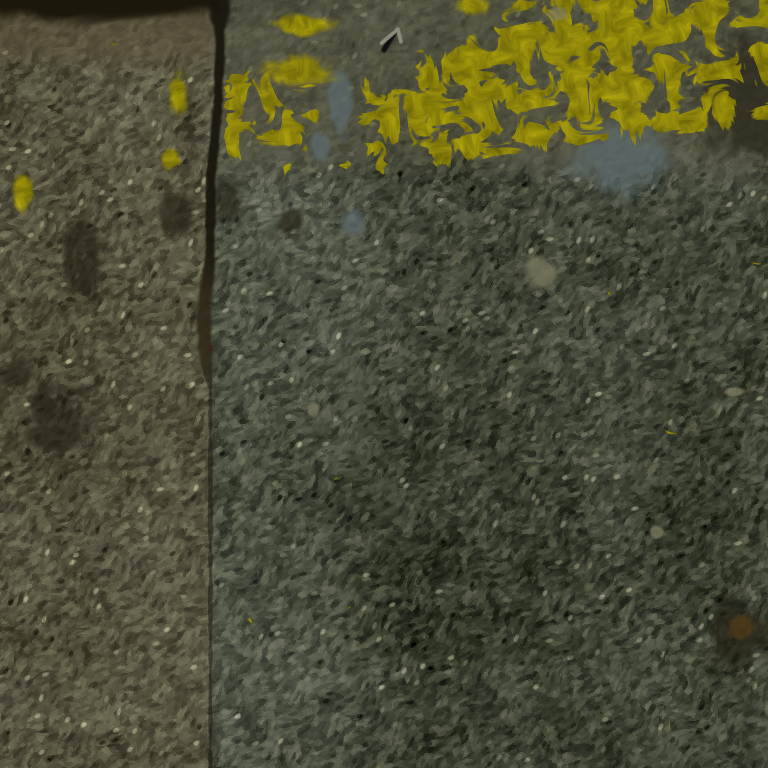
This texture is drawn by a Shadertoy shader. Its source:

```glsl
// Weathered concrete slabs split by a dark joint, with a worn yellow paint band.
// Stretched cellular noise makes the slanted aggregate; layered warped sines
// make the mottling, the ragged paint and the rough stain outlines.

vec2 hash2(vec2 p) {
    vec3 q = fract(p.xyx * vec3(.1031, .1030, .0973));
    q += dot(q, q.yzx + 33.33);
    return fract((q.xx + q.yz) * q.zy);
}

// Nearest feature: x is its distance, y its random value.
vec2 cells(vec2 p) {
    vec2 best = vec2(9, 0);
    for (int k = 0; k < 9; k++) {
        vec2 id = floor(p) + vec2(k % 3 - 1, k / 3 - 1);
        float d = length(id + .1 + .8 * hash2(id) - p);
        if (d < best.x) best = vec2(d, hash2(id + 71.).x);
    }
    return best;
}

// Layered warped sines, roughly -1 to 1.
float waves(vec2 p) {
    float sum = 0., amp = .55;
    for (int i = 0; i < 4; i++) {
        p = mat2(.8, .6, -.6, .8) * p * 1.65 + float(i) * 1.7;
        p += .7 * sin(p.yx * 1.1);
        sum += amp * sin(p.x) * sin(p.y);
        amp *= .65;
    }
    return sum;
}

// Soft ellipse: centre in xy, radii in zw.
float blob(vec2 p, vec4 shape, float rough) {
    return 1. - smoothstep(.55, 1.2, length((p - shape.xy) / shape.zw) + rough);
}

float stroke(vec2 p, vec2 a, vec2 b, float width) {
    vec2 d = b - a;
    float t = clamp(dot(p - a, d) / dot(d, d), 0., 1.);
    return 1. - smoothstep(width * .4, width * 1.3, length(p - a - d * t));
}

// Stones, pale chips and dark pits along the slant.
vec3 aggregate(vec2 p) {
    vec2 s = mat2(.77, -.64, .64, .77) * p;
    s += .003 * sin(s.yx * 95.);
    vec2 coarse = cells(s * vec2(75, 120));
    vec2 fine = cells(s * vec2(130, 210) + 19.);
    vec2 chip = cells(s * vec2(52, 78) + 47.);
    float tone = .19 * (coarse.y - .5) * (1.15 - coarse.x) + .11 * (fine.y - .5);
    float spot = 1. - smoothstep(.12, .32, chip.x);
    float pale = .27 * smoothstep(.89, 1., chip.y);
    float pit = .13 * (1. - smoothstep(.03, .08, chip.y));
    return vec3(1, .98, .83) * (tone + spot * (pale - pit));
}

// Yellow coverage between two sloping, ragged edges.
float paintBand(vec2 p, float rough) {
    float lower = .772 + .035 * smoothstep(.5, .95, p.x);
    float upper = mix(.91, 1.06, smoothstep(.45, .83, p.x)) + .04 * smoothstep(.38, .3, p.x);
    float inside = smoothstep(-.02, .05, min(upper - p.y, p.y - lower)) * smoothstep(.285, .297, p.x);
    float bias = mix(-.02, .28, smoothstep(.44, .58, p.x)) - .4 * smoothstep(.91, .96, p.x);
    bias -= .8 * blob(p, vec4(.437, .86, .03, .08), 0.);
    bias -= .5 * blob(p, vec4(.8, .8, .11, .04), 0.);
    bias -= .35 * blob(p, vec4(.88, .91, .05, .07), 0.);
    bias -= .3 * blob(p, vec4(.69, .87, .05, .05), 0.);
    return smoothstep(-.1, .1, rough + mix(-1.1, bias, inside));
}

void mainImage(out vec4 fragColor, in vec2 fragCoord) {
    vec2 p = fragCoord / iResolution.xy;
    float medium = waves(p * 14. + 5.), ragged = waves(p * 42.);
    float rough = .3 * (medium + ragged);

    // Joint path and the two slabs
    float open = smoothstep(.48, .56, p.y);
    float rust = smoothstep(.49, .55, p.y) * smoothstep(.69, .6, p.y);
    float side = p.x - .274 - .013 * smoothstep(.72, .95, p.y) - .002 * medium * open + .007 * rust;
    float right = smoothstep(-.003, .003, side);
    vec3 color = mix(vec3(.325, .315, .24), vec3(.255, .272, .212), right);
    color += .035 * waves(p * 4.) + .03 * medium;

    // Broad light and dark zones
    color += .045 * right * blob(p, vec4(.36, .64, .2, .2), rough);
    color += .04 * right * blob(p, vec4(.36, .12, .13, .28), rough);
    color -= .04 * blob(p, vec4(.58, .19, .15, .12), rough);
    color -= .035 * blob(p, vec4(.98, .3, .12, .22), rough);
    float worn = right * smoothstep(.76, .81, p.y + .015 * medium);
    float plain = (1. - right) * smoothstep(.9, .94, p.y + .01 * medium);
    color = mix(color, vec3(.34, .335, .265) + .04 * ragged, .75 * worn);
    color = mix(color, vec3(.35, .32, .235), .8 * plain);
    color += aggregate(p) * (1. - .6 * max(plain, worn));

    // Dark stains and the dirty corner
    vec4 stains[8] = vec4[8](
        vec4(.11, .667, .034, .05), vec4(.378, .71, .019, .021),
        vec4(.015, .515, .027, .024), vec4(.07, .45, .055, .045),
        vec4(.298, .74, .02, .03), vec4(.23, .72, .024, .03),
        vec4(.97, .175, .05, .045), vec4(.98, .86, .06, .09));
    for (int i = 0; i < 8; i++)
        color = mix(color, vec3(.14, .13, .085), .65 * blob(p, stains[i], rough));
    color = mix(color, vec3(.36, .25, .08), .6 * blob(p, vec4(.97, .185, .02, .016), rough));
    float corner = smoothstep(.965, .985, p.y + .012 * medium + .02 * (.15 - p.x));
    color = mix(color, vec3(.11, .09, .045), corner * (1. - right));

    // Blue-grey residue, then yellow paint and stray flakes
    vec4 residue[4] = vec4[4](
        vec4(.442, .87, .015, .045), vec4(.418, .81, .015, .02),
        vec4(.459, .71, .017, .016), vec4(.8, .79, .075, .045));
    for (int i = 0; i < 4; i++)
        color = mix(color, vec3(.36, .42, .43), .75 * blob(p, residue[i], rough));
    float paint = paintBand(p, ragged);
    vec4 flakes[6] = vec4[6](
        vec4(.395, .967, .045, .012), vec4(.613, .994, .022, .014),
        vec4(.231, .88, .012, .026), vec4(.222, .795, .012, .014),
        vec4(.03, .747, .013, .024), vec4(.385, .907, .05, .02));
    for (int i = 0; i < 6; i++) paint = max(paint, blob(p, flakes[i], rough));
    vec3 yellow = vec3(.57, .53, .025) + vec3(.13, .12, .01) * waves(p * 75.);
    color = mix(color, yellow, .93 * paint);

    // Joint shadow: wide above, rusty midway, fine below
    float width = mix(.0025, .006, open) + .004 * rust + .008 * smoothstep(.94, 1., p.y);
    float gap = 1. - smoothstep(width * .6, width * 1.4, abs(side) + .002 * ragged);
    color = mix(color, mix(vec3(.09, .08, .045), vec3(.19, .155, .095), rust), gap * mix(.5, .92, open));

    // Pale pebbles and a bent wire
    vec4 pebbles[5] = vec4[5](
        vec4(.726, .982, .013, .01), vec4(.707, .645, .02, .022), vec4(.956, .49, .013, .006),
        vec4(.856, .307, .009, .007), vec4(.408, .466, .008, .011));
    for (int i = 0; i < 5; i++)
        color = mix(color, vec3(.5, .49, .39), .7 * blob(p, pebbles[i], rough));
    vec2 bend = vec2(.518, .962);
    color = mix(color, vec3(.06), stroke(p, vec2(.5, .935), bend - .004, .004));
    float wire = max(stroke(p, vec2(.497, .944), bend, .003), stroke(p, bend, vec2(.522, .946), .003));
    fragColor = vec4(clamp(mix(color, vec3(.55, .54, .47), wire), 0., 1.), 1);
}
```
